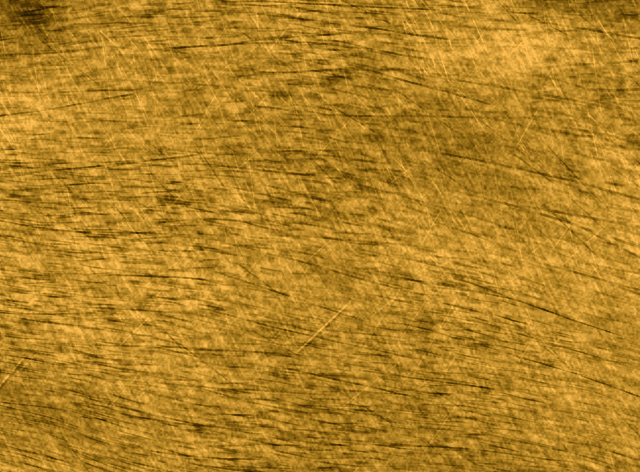
Give the GLSL for this texture, as a WebGL 1 fragment shader.

```glsl
precision highp float;
// Worn golden brass: flowing dark scratches, steep pale hairlines and fine grain.
uniform vec2 u_resolution;

// Colour ramp, keyed by tone
const vec3 SHADOW = vec3(0.33, 0.22, 0.02);
const vec3 UMBER = vec3(0.49, 0.35, 0.05);
const vec3 BRASS = vec3(0.72, 0.53, 0.15);
const vec3 SHINE = vec3(0.90, 0.67, 0.26);

// Strengths and sizes (canvas height = 1)
const float BASE_TONE = 0.772;
const float CLOUD_DEPTH = 0.26;
const float STREAK_DEPTH = 0.20;
const float DASH_DEPTH = 0.20;
const float FIBRE_DEPTH = 0.16;
const float GRAIN_DEPTH = 0.19;
const float NICK_DEPTH = 0.21;
const float SCRATCH_DEPTH = 0.33;
const float HAIR_LIGHT = 0.105;
const float GOUGE_DEPTH = 0.20;
const float HAIR_ANGLE = -1.08;
const float GOUGE_ANGLE = 0.86;

float hash(vec2 p) {
  vec3 h = fract(vec3(p.xyx) * 0.1031);
  h += dot(h, h.yzx + 33.33);
  return fract((h.x + h.y) * h.z);
}

float noise(vec2 p) {
  vec2 i = floor(p), f = fract(p);
  f = f * f * (3.0 - 2.0 * f);
  float low = mix(hash(i), hash(i + vec2(1.0, 0.0)), f.x);
  float high = mix(hash(i + vec2(0.0, 1.0)), hash(i + 1.0), f.x);
  return mix(low, high, f.y);
}

float fbm(vec2 p) {
  float sum = 0.0, gain = 0.5;
  for (int i = 0; i < 4; i++) {
    sum += gain * noise(p);
    p = p * 2.07 + 11.3;
    gain *= 0.5;
  }
  return sum / 0.9375;
}

// Coordinates along and across a direction
vec2 along(vec2 p, float angle) {
  float c = cos(angle), s = sin(angle);
  return vec2(c * p.x + s * p.y, c * p.y - s * p.x);
}

// Scattered thin tapering lines, at most one per cell, running along x
float scratches(vec2 q, vec2 cell, float share, float width, float seed) {
  q.x += cell.x * hash(vec2(floor(q.y / cell.y), seed));
  vec2 f = fract(q / cell);
  vec2 key = floor(q / cell) + seed * 17.3;
  float x = f.x - 0.5;
  float reach = mix(0.2, 0.5, hash(key + 3.1));
  float middle = 0.5 + 0.3 * (hash(key + 5.7) - 0.5) + 0.55 * (hash(key + 7.9) - 0.5) * x;
  float pixel = 1.0 / u_resolution.y;
  float line = 1.0 - smoothstep(0.3 * width, 0.3 * width + max(pixel, 0.7 * width),
                                abs(f.y - middle) * cell.y);
  float ends = 1.0 - smoothstep(0.5 * reach, reach, abs(x));
  return line * ends * step(hash(key), share) * mix(0.35, 1.0, hash(key + 9.2));
}

float spot(vec2 p, vec2 centre, vec2 size) {
  vec2 d = (p - centre) / size;
  return exp(-dot(d, d));
}

vec3 ramp(float tone) {
  vec3 c = mix(SHADOW * 0.55, SHADOW, smoothstep(0.1, 0.33, tone));
  c = mix(c, UMBER, clamp((tone - 0.33) / 0.16, 0.0, 1.0));
  c = mix(c, BRASS, clamp((tone - 0.49) / 0.23, 0.0, 1.0));
  return mix(c, SHINE, clamp((tone - 0.72) / 0.18, 0.0, 1.5));
}

void main() {
  vec2 p = gl_FragCoord.xy / u_resolution.y;

  // Flow: level near the top, sinking to the right lower down
  float sink = 1.0 - smoothstep(0.3, 1.0, p.y);
  vec2 flow = vec2(p.x, p.y + 0.17 * p.x * sink + 0.018 * sin(4.2 * p.x + 3.0 * p.y)
                        + 0.03 * noise(p * 2.6) + 0.005 * noise(p * 9.0));

  // Broad light, tarnish and clouds
  float tone = BASE_TONE + CLOUD_DEPTH * (fbm(flow * vec2(3.0, 5.0) + 4.0) - 0.5);
  tone += 0.13 * spot(p, vec2(1.12, 0.89), vec2(0.14, 0.07));
  tone -= 0.34 * spot(p, vec2(0.02, 0.97), vec2(0.11, 0.09)) * (0.5 + noise(p * 14.0));
  tone -= 0.24 * spot(p, vec2(1.22, 1.0), vec2(0.16, 0.045)) * (0.5 + noise(p * 14.0));
  tone -= 0.07 * spot(p, vec2(0.85, 0.7), vec2(0.5, 0.13));
  tone -= 0.07 * (1.0 - smoothstep(0.0, 0.35, p.y));

  // Brushed grain along the flow, fibres across it, and fine specks
  float wear = smoothstep(0.25, 0.75, fbm(flow * vec2(3.0, 6.0) + 21.0));
  float dash = noise(flow * vec2(38.0, 190.0) + 7.0);
  tone += STREAK_DEPTH * (noise(flow * vec2(30.0, 140.0)) - 0.5);
  tone -= DASH_DEPTH * mix(0.3, 1.0, wear) * smoothstep(0.5, 0.9, dash);
  tone += FIBRE_DEPTH * (noise(along(p, HAIR_ANGLE) * vec2(24.0, 190.0) + 40.0) - 0.5);
  tone += GRAIN_DEPTH * (noise(p * 240.0) - 0.5);
  tone += 0.6 * GRAIN_DEPTH * (noise(along(p, 0.5) * 110.0 + 90.0) - 0.5);

  // Short nicks and long broken dark scratches
  float broken = 0.15 + 1.2 * noise(flow * vec2(45.0, 90.0) + 60.0);
  for (int i = 0; i < 5; i++) {
    float n = float(i);
    vec2 q = along(flow, 0.05 * (n - 2.0)) + 3.0 + n * 0.37;
    tone -= NICK_DEPTH * mix(0.4, 1.0, wear) * scratches(q, vec2(0.11, 0.015), 0.45, 0.0018, n + 1.0);
    tone -= SCRATCH_DEPTH * broken * scratches(q, vec2(0.65, 0.07), 0.45, 0.0024, n + 11.0);
  }

  // Pale hairlines, mostly steep, with a few dark ones crossing
  float worn = 0.3 + 1.1 * noise(p * 38.0 + 30.0);
  float hairs = worn * mix(0.5, 1.0, smoothstep(0.2, 0.8, p.y));
  for (int i = 0; i < 10; i++) {
    float n = float(i);
    vec2 q = along(p, HAIR_ANGLE + 0.075 * (n - 4.5)) + 5.0 + n * 0.53;
    tone += HAIR_LIGHT * hairs * scratches(q, vec2(0.26, 0.03), 0.55, 0.0013, n + 21.0);
  }
  for (int i = 0; i < 3; i++) {
    float n = float(i);
    vec2 q = along(p, GOUGE_ANGLE + 0.16 * (n - 1.0)) + 4.0 + n * 0.61;
    tone += HAIR_LIGHT * worn * scratches(q, vec2(0.24, 0.06), 0.3, 0.0014, n + 41.0);
    tone -= 0.18 * broken * scratches(q.yx, vec2(0.25, 0.1), 0.35, 0.002, n + 51.0);
  }

  // Rare gouges low down: a bright lip beside a dark groove
  vec2 g = along(p, GOUGE_ANGLE) + 2.0;
  float low = 1.0 - smoothstep(0.35, 0.55, p.y);
  tone -= GOUGE_DEPTH * low * broken * scratches(g + vec2(0.0, 0.005), vec2(0.5, 0.2), 0.45, 0.004, 61.0);
  tone += GOUGE_DEPTH * low * scratches(g, vec2(0.5, 0.2), 0.45, 0.003, 61.0);

  gl_FragColor = vec4(ramp(tone), 1.0);
}
```
